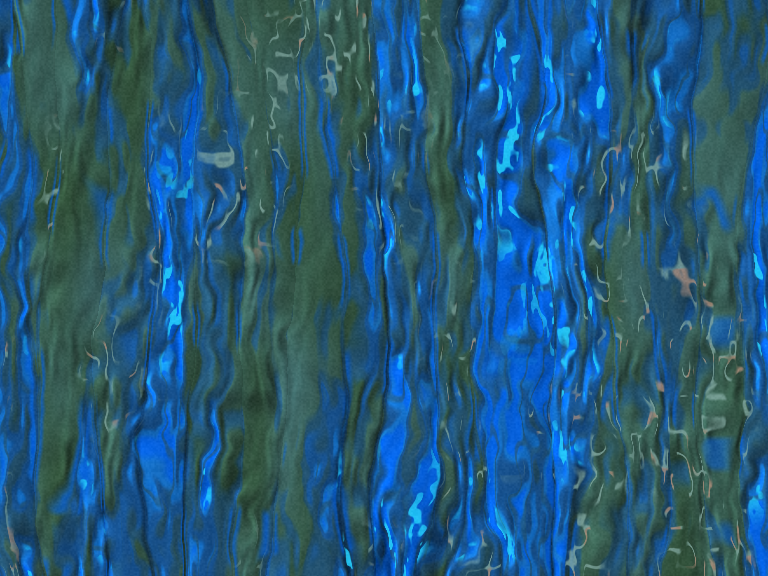
Reproduce this texture procedurally as a Shadertoy shader.

```glsl
// Hanging strips of wet, crinkled foil in blue and moss green with bright glints.
#define STRIP_SCALE vec2(12.5, 0.95)
#define STREAK_SCALE vec2(40.0, 4.5)
#define CRINKLE_SCALE vec2(85.0, 22.0)
#define GLINT_SCALE vec2(100.0, 38.0)
#define SWAY 0.010
#define RELIEF 0.60
#define GAP_SHARE 0.06
#define GRAIN 0.05

const vec3 MOSS  = vec3(0.215, 0.36, 0.335);
const vec3 SLATE = vec3(0.135, 0.31, 0.42);
const vec3 DENIM = vec3(0.09, 0.315, 0.55);
const vec3 AZURE = vec3(0.08, 0.42, 0.75);
const vec3 COBALT = vec3(0.025, 0.37, 0.84);
const vec3 CYAN  = vec3(0.14, 0.80, 0.98);
const vec3 PALE  = vec3(0.52, 0.67, 0.64);
const vec3 COPPER = vec3(0.72, 0.58, 0.50);
const vec3 GAP   = vec3(0.04, 0.19, 0.29);

vec2 hash2(vec2 p) {
    vec3 q = fract(p.xyx * vec3(0.1031, 0.1030, 0.0973));
    q += dot(q, q.yzx + 33.33);
    return fract((q.xx + q.yz) * q.zy);
}

float noise(vec2 p) {
    vec2 i = floor(p), f = fract(p);
    f = f * f * (3.0 - 2.0 * f);
    vec2 e = vec2(0.0, 1.0);
    return mix(mix(hash2(i).x, hash2(i + e.yx).x, f.x),
               mix(hash2(i + e).x, hash2(i + e.yy).x, f.x), f.y);
}

// Cellular noise: gap between the two nearest, cell id, side offset.
vec3 cells(vec2 p) {
    vec2 base = floor(p);
    float near = 9.0, second = 9.0, id = 0.0, side = 0.0;
    for (int y = -1; y <= 1; y++)
    for (int x = -1; x <= 1; x++) {
        vec2 cell = base + vec2(x, y);
        vec2 d = cell + hash2(cell) - p;
        float dist = length(d);
        if (dist < near) {
            second = near;
            near = dist;
            id = hash2(cell + 71.0).x;
            side = d.x;
        } else {
            second = min(second, dist);
        }
    }
    return vec3(second - near, id, side);
}

// Colour ramp; tone is spread roughly like a unit normal.
vec3 foil(float tone) {
    vec3 c = mix(MOSS, SLATE, smoothstep(-0.95, -0.35, tone));
    c = mix(c, DENIM, smoothstep(-0.1, 0.35, tone));
    c = mix(c, AZURE, smoothstep(0.55, 0.9, tone));
    return mix(c, COBALT, smoothstep(0.95, 1.35, tone));
}

void mainImage(out vec4 fragColor, in vec2 fragCoord) {
    vec2 uv = fragCoord / iResolution.y;

    // Swaying folds, then a finer crumple
    vec2 p = uv;
    p.x += SWAY * (sin(uv.y * 5.0 + uv.x * 4.0) + 0.5 * sin(uv.y * 13.0 + uv.x * 19.0));
    p.x += 2.4 * SWAY * (noise(uv * vec2(14.0, 7.0)) - 0.5);
    vec2 bent = p;
    bent.x += 0.020 * (noise(uv * vec2(30.0, 17.0)) - 0.5);
    bent.x += 0.008 * (noise(uv * vec2(60.0, 45.0) + 9.0) - 0.5);

    // Strips with ragged ends
    vec2 hung = mix(p, bent, 0.4);
    hung.y += 0.3 * noise(p * vec2(24.0, 1.5) + 5.0);
    vec3 strip = cells(hung * STRIP_SCALE + 20.0);
    float inside = smoothstep(0.0, 0.1, strip.x);
    float stripTone = mix(0.5, strip.y, inside);

    // Streaks and crinkles running down them
    float broad = noise(p * vec2(11.0, 2.0) + 7.0);
    float streak = noise(bent * STREAK_SCALE + 31.0);
    vec2 wrinkled = bent * CRINKLE_SCALE + 53.0;
    float crinkle = noise(wrinkled);
    float tone = 1.27 * dot(vec4(stripTone, broad, streak, crinkle) - 0.5,
                            vec4(1.65, 1.3, 2.0, 1.35));
    vec3 col = foil(tone);

    // Olive patches on the duller strips
    float dull = 1.0 - smoothstep(-0.9, -0.1, tone);
    float patches = noise(p * vec2(18.0, 6.0) + 90.0);
    col *= mix(vec3(1.0), mix(vec3(0.88, 0.86, 0.66), vec3(1.1, 1.1, 1.18), patches), dull);

    // Slate fold lines across the wet blue
    float wet = smoothstep(0.3, 0.65, noise(p * vec2(13.0, 4.0) + 140.0));
    float fold = abs(noise(bent * vec2(48.0, 11.0) + 170.0) - 0.5);
    fold = 1.0 - smoothstep(0.02, 0.09, fold);
    col = mix(col, SLATE, 0.65 * fold * smoothstep(0.2, 0.8, tone));

    // Rounded sides, creases and crinkle relief
    float slope = crinkle - noise(wrinkled + vec2(0.45, -0.3));
    col *= 1.0 + RELIEF * slope * (0.4 + 0.8 * wet);
    col *= 1.0 + 0.15 * clamp(strip.z, -0.7, 0.7);
    float crease = 1.0 - smoothstep(0.02, 0.16, strip.x);
    col *= 1.0 - 0.35 * crease * smoothstep(0.4, 0.65, broad);

    // Deep gaps between strips
    float gap = step(1.0 - GAP_SHARE, fract(strip.y * 37.0)) * inside;
    col = mix(col, GAP * (0.8 + 0.4 * streak), 0.85 * gap);

    // Lit rims along some strip edges
    float rim = smoothstep(0.03, 0.08, strip.x) * (1.0 - smoothstep(0.08, 0.18, strip.x));
    rim *= smoothstep(0.5, 0.7, noise(bent * vec2(16.0, 14.0) + 210.0));
    col = mix(col, COBALT, 0.65 * rim);

    // Ragged glints: cyan on blue, pale or copper threads on green
    vec2 g = bent * GLINT_SCALE + 300.0;
    float sheen = 0.65 * noise(g) + 0.35 * noise(g * 1.9 + 40.0);
    float spark = smoothstep(0.60, 0.70, sheen) * (1.0 - gap);
    float thread = 1.0 - smoothstep(0.03, 0.11, abs(noise(g * 0.8 + 80.0) - 0.5));
    thread *= smoothstep(0.5, 0.7, noise(g * 0.9 + 120.0)) * (1.0 - gap);
    float blueLit = smoothstep(0.7, 1.2, tone) * wet;
    float paleLit = smoothstep(0.5, 0.75, noise(p * vec2(11.0, 3.0) + 400.0));
    paleLit *= 1.0 - smoothstep(0.0, 0.7, tone);
    vec3 dullGlint = mix(PALE, COPPER, smoothstep(0.65, 0.8, noise(uv * 40.0 + 60.0)));
    col = mix(col, CYAN, 0.9 * spark * blueLit);
    col = mix(col, dullGlint, 0.75 * thread * paleLit);

    // Fine grain
    col += GRAIN * (noise(uv * 330.0) - 0.5);
    fragColor = vec4(clamp(col, 0.0, 1.0), 1.0);
}
```
